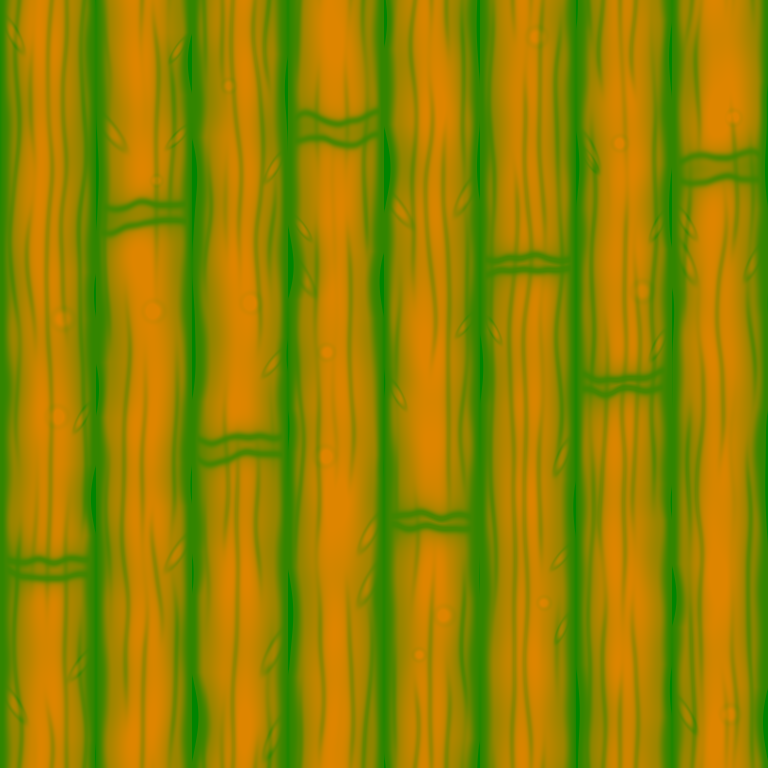
Write a Shadertoy shader that draws this texture.

```glsl
// Eight upright bark-like planks in orange, with green seams and one cross joint each.
// A single height value (edges, grain, knots, chips, joints) drives the red channel;
// all noise wraps vertically and plank numbers wrap horizontally, so the result tiles.

const float PLANKS = 8.0;
const float jointHeight[8] = float[8](0.26, 0.717, 0.415, 0.833, 0.319, 0.658, 0.5, 0.776);

float hash(vec2 p) {
    vec3 q = fract(vec3(p.xyx) * 0.1031);
    q += dot(q, q.yzx + 33.33);
    return fract((q.x + q.y) * q.z);
}

float corner(vec2 cell, vec2 offset, float period) {
    float a = 6.28319 * hash(vec2(cell.x, mod(cell.y, period)) + 7.0);
    return dot(vec2(cos(a), sin(a)), offset);
}

// Gradient noise that repeats every "period" cells in y
float noise(vec2 p, float period) {
    vec2 i = floor(p), f = p - i;
    vec2 w = f * f * f * (f * (f * 6.0 - 15.0) + 10.0);
    vec2 e = vec2(1, 0);
    return mix(mix(corner(i, f, period), corner(i + e, f - e, period), w.x),
               mix(corner(i + e.yx, f - e.yx, period), corner(i + 1.0, f - 1.0, period), w.x), w.y);
}

// Noise along the height, one independent strand per seed
float strand(float seed, float y, float period) {
    return noise(vec2(seed + 0.3, y * period), period);
}

float ridge(float x, float width) {
    return exp(-x * x / (width * width));
}

// Signed width of the open gap beside a seam: positive lies to its right
float gapWidth(float seam, float y) {
    float n = strand(mod(seam, PLANKS) * 11.0 + 200.0, y, 7.0);
    return sign(n) * 0.2 * max(abs(n) - 0.2, 0.0);
}

// Vertical distance in plank widths, wrapped around the canvas
float wrapY(float y, float center) {
    return (fract(y - center + 0.5) - 0.5) * PLANKS;
}

// Long wavering grain lines that fade in and out
float grain(float u, float y, float id) {
    float sum = 0.0;
    float bend = 0.09 * strand(id * 13.0 + 300.0, y, 6.0);
    for (int i = 0; i < 5; i++) {
        float seed = id * 31.0 + float(i) * 5.0;
        float x = 0.15 + 0.17 * float(i) + 0.06 * (hash(vec2(seed, 2.0)) - 0.5);
        x += bend + 0.08 * strand(seed + 400.0, y, 8.0);
        float strength = smoothstep(-0.3, 0.2, strand(seed + 700.0, y, 5.0));
        sum += strength * (ridge(u - x, 0.03) + 0.25 * ridge(u - x, 0.08));
    }
    return min(sum, 1.2);
}

// Round bright knots and slanted chips with dark rims
float blemishes(float u, float y, float id) {
    float sum = 0.0;
    for (int i = 0; i < 6; i++) {
        vec2 seed = vec2(id * 7.0 + 3.0, float(i) * 3.0 + 1.0);
        bool knot = i < 2;
        float side = hash(seed + 40.0) < 0.5 ? -1.0 : 1.0;
        float x = knot ? 0.35 + 0.35 * hash(seed) : 0.5 + side * 0.36;
        vec2 p = vec2(u - x, wrapY(y, hash(seed + 19.0)));
        float tilt = side * (0.4 + 0.4 * hash(seed + 60.0));
        p = mat2(cos(tilt), sin(tilt), -sin(tilt), cos(tilt)) * p;
        float size = 0.05 + 0.05 * hash(seed + 80.0);
        float d = length(p / (knot ? vec2(size) : vec2(size * 0.6, size * 2.2)));
        sum += (knot ? 0.08 : 0.1) * (1.0 - smoothstep(0.4, 1.0, d));
        sum -= (knot ? 0.04 : 0.12) * ridge(d - 1.2, 0.3);
    }
    return sum;
}

// Pair of ragged dark lines across a plank, with a soft shadow around them
float joint(float u, float y, float id) {
    float q = wrapY(y, jointHeight[int(id)]);
    float halfGap = 0.05 + 0.09 * hash(vec2(id, 91.0));
    q += 0.12 * noise(vec2(u * 3.0 + id * 9.0, 0.4), 64.0);
    halfGap += 0.06 * noise(vec2(u * 4.0 + id * 5.0, 30.6), 64.0);
    return min(0.4 * ridge(q, 0.2) + 0.6 * ridge(abs(q) - halfGap, 0.045), 0.9);
}

void mainImage(out vec4 fragColor, in vec2 fragCoord) {
    vec2 uv = fragCoord / iResolution.xy;
    float x = uv.x * PLANKS, y = uv.y;
    float id = mod(floor(x), PLANKS), u = fract(x);
    float pixel = PLANKS / iResolution.x;

    // Distance to the wavering plank edge
    float left = u - max(gapWidth(id, y), 0.0);
    float right = 1.0 - u + min(gapWidth(id + 1.0, y), 0.0);
    float d = max(min(left, right), 0.0);
    float wobble = 0.07 * strand(id * 17.0 + (u < 0.5 ? 500.0 : 508.0), y, 11.0);
    d = max(d + wobble * smoothstep(0.0, 0.1, d) * smoothstep(0.5, 0.3, d), 0.0);

    // Rounded profile with broad tone changes, then surface detail
    float height = 0.2 + 0.38 * smoothstep(0.02, 0.15, d) + 0.28 * smoothstep(0.06, 0.45, d);
    float inside = smoothstep(0.03, 0.16, d);
    height += inside * 0.1 * noise(vec2(u * 2.0 + id * 6.0, y * 10.0), 10.0);
    height += inside * (blemishes(u, y, id) - 0.21 * grain(u, y, id));
    height = mix(height, min(height, 0.24), joint(u, y, id) * smoothstep(0.0, 0.08, d));

    // Seam line and open gaps
    float s = fract(x + 0.5) - 0.5, seam = mod(floor(x + 0.5), PLANKS);
    float w = gapWidth(seam, y);
    float open = clamp(0.5 + (0.5 * abs(w) - abs(s - 0.5 * w)) / pixel, 0.0, 1.0);
    height *= 1.0 - 0.4 * ridge(s, 0.02) * smoothstep(-0.2, 0.3, strand(seam + 600.0, y, 3.0));
    height *= 1.0 - open * min(abs(w) / pixel, 1.0);

    fragColor = vec4(clamp(height, 0.0, 0.87), 0.52, 0.0, 1.0);
}
```
